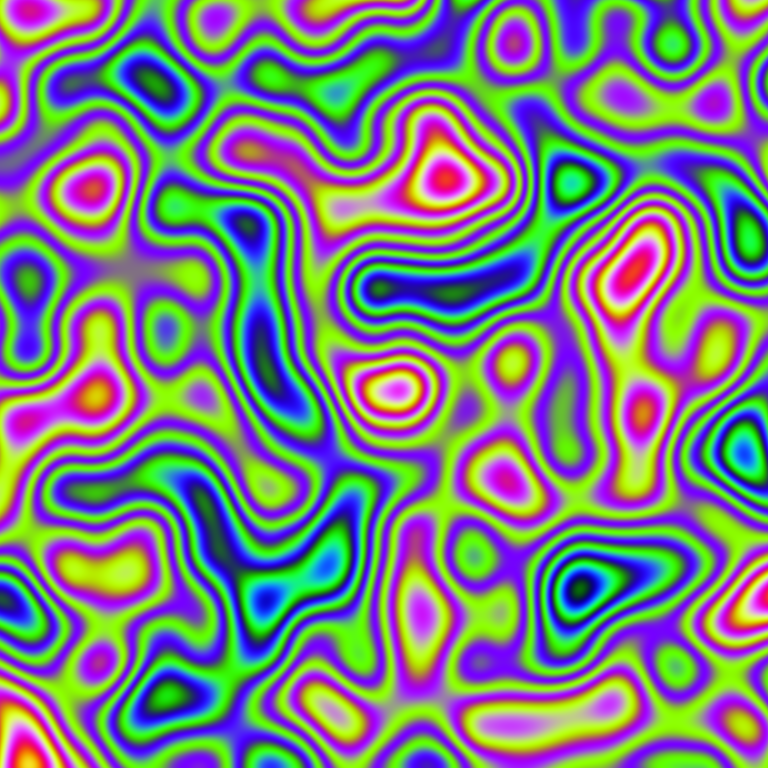
This texture is drawn by a WebGL 1 fragment shader. Its source:

```glsl
precision highp float;

// Psychedelic contour plasma: two layers of gradient noise form a smooth
// height field, and each colour channel is a wave of that height. Red rises
// slowly, while green and blue cycle in opposition and drift apart in phase.

uniform vec2 u_resolution;

const float TAU = 6.2831853;

// Pseudo-random unit gradient for a lattice point
vec2 latticeGradient(vec2 cell) {
  vec3 p = fract(cell.xyx * vec3(0.1031, 0.1030, 0.0973));
  p += dot(p, p.yzx + 33.33);
  float angle = TAU * fract((p.x + p.y) * p.z);
  return vec2(cos(angle), sin(angle));
}

// Gradient noise with a quintic fade, roughly -0.7 to 0.7
float gradientNoise(vec2 p) {
  vec2 cell = floor(p);
  vec2 f = p - cell;
  vec2 fade = f * f * f * (f * (f * 6.0 - 15.0) + 10.0);
  vec2 right = vec2(1.0, 0.0);
  vec2 up = vec2(0.0, 1.0);
  float bottom = mix(dot(latticeGradient(cell), f),
                     dot(latticeGradient(cell + right), f - right), fade.x);
  float top = mix(dot(latticeGradient(cell + up), f - up),
                  dot(latticeGradient(cell + 1.0), f - 1.0), fade.x);
  return mix(bottom, top, fade.y);
}

// Height measured in colour cycles: broad swells under rounder blobs
float plasmaHeight(vec2 uv) {
  float swells = gradientNoise(uv * 3.7 + vec2(41.3, 17.6));
  float blobs = gradientNoise(uv * 7.5 + vec2(12.2, 63.8));
  return 3.0 * swells + 4.8 * blobs;
}

// Dark greens and blues in the hollows, hot pinks and whites on the peaks
vec3 plasmaColor(float height) {
  float red = sin(clamp(0.37 * height - 0.08, -1.57, 1.57));
  float green = -cos(TAU * height);
  float blue = cos(TAU * 1.07 * height);
  return 0.5 + 0.5 * vec3(red, green, blue);
}

void main() {
  vec2 uv = gl_FragCoord.xy / min(u_resolution.x, u_resolution.y);
  gl_FragColor = vec4(plasmaColor(plasmaHeight(uv)), 1.0);
}
```
